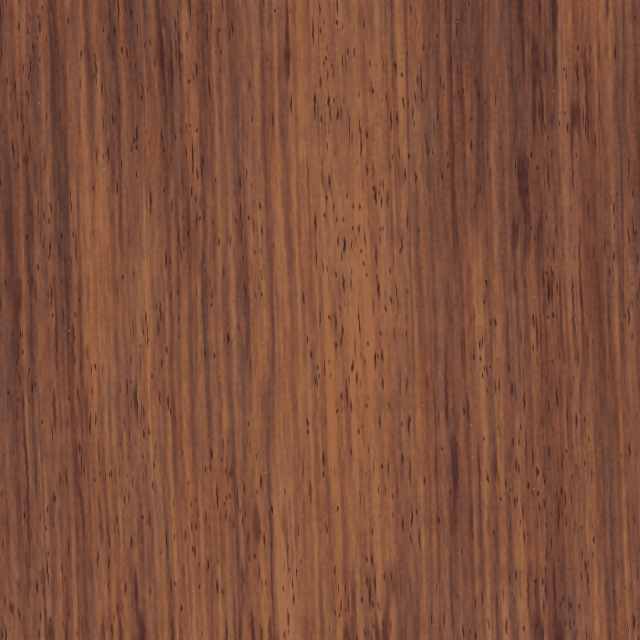
Give the GLSL for this texture, as a Shadertoy shader.

```glsl
float hash(vec2 p) {
    return fract(sin(dot(p, vec2(127.1, 311.7))) * 43758.5453);
}

float noise(vec2 p) {
    vec2 cell = floor(p), f = fract(p);
    f = f * f * (3.0 - 2.0 * f);
    float low = mix(hash(cell), hash(cell + vec2(1, 0)), f.x);
    float high = mix(hash(cell + vec2(0, 1)), hash(cell + vec2(1, 1)), f.x);
    return mix(low, high, f.y);
}

// Noise centred on zero
float wave(vec2 p) {
    return noise(p) - 0.5;
}

// One soft thin dash in some cells of a stretched grid
float pores(vec2 p, vec2 grid, float seed, float density) {
    vec2 q = p * grid;
    q.y += 7.0 * hash(vec2(floor(q.x), seed));
    vec2 id = floor(q) + seed * 17.0;
    float size = hash(id + 3.1);
    vec2 centre = vec2(mix(0.3, 0.7, hash(id + 5.7)), 0.5);
    vec2 d = (fract(q) - centre) / grid;
    vec2 halfSize = vec2(mix(0.0013, 0.0028, hash(id + 1.9)), 0.45 / grid.y * mix(0.3, 1.0, size * size));
    float shape = 1.0 - smoothstep(0.1, 1.1, length(d / halfSize));
    return shape * step(hash(id), density) * mix(0.35, 1.0, hash(id + 7.3));
}

void mainImage(out vec4 fragColor, in vec2 fragCoord) {
    vec2 uv = fragCoord / iResolution.xy;

    // Grain leans slightly and wanders along its length
    vec2 p = uv;
    p.x += 0.03 * uv.y + 0.010 * wave(uv * vec2(4.0, 2.5)) + 0.0028 * wave(uv * vec2(24.0, 12.0) + 40.0);

    // Broad bands
    float tone = 0.55;
    tone += 0.45 * wave(p * vec2(5.0, 1.8) + 11.0);
    tone += 0.32 * wave(p * vec2(16.0, 2.0) + 23.0);
    tone += 0.26 * wave(p * vec2(47.0, 1.7) + 37.0);

    // Continuous growth lines, stronger in some zones
    float strength = mix(0.5, 1.3, noise(p * vec2(9.0, 3.0) + 45.0));
    tone += 0.46 * strength * wave(p * vec2(98.0, 1.2) + 51.0);
    tone += 0.46 * strength * wave(p * vec2(163.0, 2.0) + 59.0);

    // Fibres and fine tooth
    tone += 0.38 * wave(p * vec2(235.0, 6.0) + 67.0);
    tone += 0.34 * wave(p * vec2(270.0, 38.0) + 71.0);
    tone += 0.22 * wave(p * vec2(340.0, 170.0) + 83.0);

    // Golden heart and dusky upper right
    tone += 0.22 * exp(-pow((p.x - 0.54) / 0.16, 2.0)) - 0.06;
    tone -= 0.14 * smoothstep(0.6, 0.8, uv.x) * smoothstep(0.3, 0.9, uv.y);

    // Thin dark lines that fade in and out
    float line = abs(wave(p * vec2(46.0, 0.8) + 95.0));
    float presence = smoothstep(0.3, 0.75, noise(p * vec2(38.0, 4.0) + 101.0));
    tone -= 0.30 * presence * (1.0 - smoothstep(0.0, 0.07, line));

    vec3 darkWood = vec3(0.37, 0.233, 0.193);
    vec3 midWood = vec3(0.493, 0.311, 0.238);
    vec3 goldWood = vec3(0.615, 0.402, 0.272);
    vec3 color = mix(darkWood, midWood, clamp(tone * 2.0, -0.2, 1.0));
    color = mix(color, goldWood, clamp(tone * 2.0 - 1.0, 0.0, 1.1));

    // Drift between red and grey brown
    color += vec3(-0.008, 0.016, 0.026) * wave(p * vec2(50.0, 5.0) + 120.0);

    // Ragged edges for the dark marks
    vec2 ragged = p + vec2(0.0018 * wave(p * vec2(110.0, 130.0) + 130.0), 0.0);

    // Long inky streaks, thin and broken
    float streak = smoothstep(0.66, 0.90, noise(ragged * vec2(150.0, 11.0) + 140.0));
    streak *= smoothstep(0.45, 0.75, noise(p * vec2(14.0, 3.0) + 160.0));
    streak *= mix(0.5, 1.0, noise(p * vec2(200.0, 70.0) + 165.0));
    color = mix(color, vec3(0.25, 0.13, 0.13), 0.75 * streak);

    // Scattered pores, gathered in clusters
    float cluster = smoothstep(0.25, 0.85, noise(p * vec2(22.0, 5.0) + 180.0));
    vec3 poreColor = mix(vec3(0.29, 0.11, 0.09), vec3(0.18, 0.12, 0.13), noise(p * vec2(30.0, 8.0) + 200.0));
    for (int i = 0; i < 5; i++) {
        float layer = float(i);
        vec2 grid = vec2(78.0 + 9.0 * layer, 9.0 + 5.0 * layer);
        float pore = pores(ragged + 0.037 * layer, grid, layer + 1.0, 0.03 + 0.19 * cluster);
        color = mix(color, poreColor, 0.85 * pore);
    }

    // Rare pale flecks
    vec2 fleckCell = floor(uv * 40.0);
    vec2 fleckCentre = 0.3 + 0.4 * vec2(hash(fleckCell + 2.0), hash(fleckCell + 4.0));
    float fleck = 1.0 - smoothstep(0.02, 0.08, length(fract(uv * 40.0) - fleckCentre));
    color = mix(color, vec3(0.72, 0.52, 0.40), 0.6 * fleck * step(0.992, hash(fleckCell)));

    fragColor = vec4(color, 1.0);
}
```
